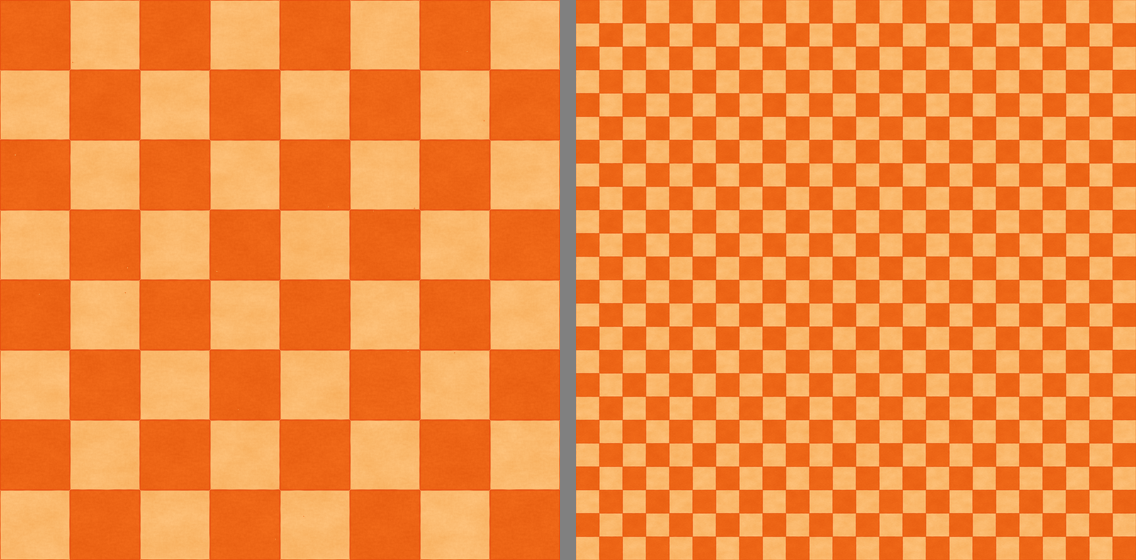
Left: one tile. Right: repeated 3 by 3.
A Shadertoy shader for this pattern:

```glsl
#define CELLS 8.0
#define LINE_HALF 0.0011
#define RIM_WIDTH 0.0014
#define MOTTLE 0.9
#define GRAIN 0.8
#define SPECK_CHANCE 0.05
#define ORANGE vec3(0.930, 0.395, 0.085)
#define PALE vec3(0.983, 0.722, 0.422)
#define LINE_RED vec3(0.905, 0.275, 0.045)
#define RIM_LIGHT vec3(0.995, 0.800, 0.490)

// Integer hash: two values in 0..1 per lattice point
vec2 hash2(vec2 p, float seed) {
    uvec3 v = uvec3(ivec3(p.x, p.y, seed)) * 1664525u + 1013904223u;
    v.x += v.y * v.z; v.y += v.z * v.x; v.z += v.x * v.y;
    v ^= v >> 16u;
    v.x += v.y * v.z; v.y += v.z * v.x;
    return vec2(v.xy & 65535u) / 65535.0;
}

float cornerGradient(vec2 lattice, vec2 offset, vec2 period, float seed) {
    float angle = 6.2832 * hash2(mod(lattice, period), seed).x;
    return dot(vec2(cos(angle), sin(angle)), offset);
}

// Gradient noise that wraps over the unit canvas
float gradientNoise(vec2 uv, vec2 period, float seed) {
    vec2 p = uv * period;
    vec2 i = floor(p), f = p - i;
    vec2 w = f * f * f * (f * (f * 6.0 - 15.0) + 10.0);
    vec2 e = vec2(0.0, 1.0);
    float a = cornerGradient(i, f, period, seed);
    float b = cornerGradient(i + e.yx, f - e.yx, period, seed);
    float c = cornerGradient(i + e.xy, f - e.xy, period, seed);
    float d = cornerGradient(i + e.yy, f - e.yy, period, seed);
    return mix(mix(a, b, w.x), mix(c, d, w.x), w.y);
}

// Cloudy stains in four octaves
float mottling(vec2 uv) {
    float sum = 0.0, gain = 0.5, freq = 14.0;
    for (int k = 0; k < 4; k++) {
        sum += gain * gradientNoise(uv, vec2(freq, freq * 1.5), float(k + 1));
        gain *= 0.6;
        freq *= 2.0;
    }
    return sum;
}

// Paper tooth plus short horizontal fibres
float paperGrain(vec2 uv) {
    return 0.5 * gradientNoise(uv, vec2(230.0), 11.0)
         + 0.4 * gradientNoise(uv, vec2(90.0, 210.0), 12.0)
         + 0.3 * gradientNoise(uv, vec2(390.0), 13.0);
}

// Rare pinprick flecks kept inside their grid boxes
float flecks(vec2 uv, float px) {
    const float boxes = 20.0;
    vec2 box = floor(uv * boxes);
    vec2 pick = hash2(box, 21.0);
    vec2 center = (box + 0.15 + 0.7 * hash2(box, 22.0)) / boxes;
    float radius = mix(0.0006, 0.0014, pick.y);
    float cover = clamp((radius - length(uv - center)) / px + 0.5, 0.0, 1.0);
    return cover * step(pick.x, SPECK_CHANCE);
}

void mainImage(out vec4 fragColor, in vec2 fragCoord) {
    vec2 uv = fragCoord / iResolution.xy;
    float px = 1.0 / min(iResolution.x, iResolution.y);

    // Signed distance to the grid lines, positive in even columns and rows
    vec2 edge = (0.5 - abs(mod(uv * CELLS + 0.5, 2.0) - 1.0)) / CELLS;
    vec2 side = clamp(edge / px, -0.5, 0.5);
    float pale = 0.5 + 2.0 * side.x * side.y;
    float dist = min(abs(edge.x), abs(edge.y));

    // Surface wear, stronger on the pale squares
    float stain = mottling(uv) * MOTTLE;
    float grain = paperGrain(uv) * GRAIN;
    float tone = hash2(floor(uv * CELLS), 31.0).x - 0.5;
    vec3 paleColor = PALE + vec3(0.025, 0.075, 0.120) * stain
                   + vec3(0.020, 0.045, 0.055) * grain + vec3(0.002, 0.008, 0.012) * tone;
    vec3 orangeColor = ORANGE + vec3(0.035, 0.045, 0.030) * stain
                     + vec3(0.045, 0.045, 0.035) * grain + vec3(0.006, 0.010, 0.006) * tone;

    // Light rim just inside each pale square
    float rim = clamp((LINE_HALF + RIM_WIDTH - dist) / px + 0.5, 0.0, 1.0);
    paleColor = mix(paleColor, RIM_LIGHT, rim * (0.75 + 0.5 * stain));

    // Flecks: light on orange, rusty on pale
    float fleck = flecks(uv, px);
    orangeColor = mix(orangeColor, PALE, 0.6 * fleck);
    paleColor = mix(paleColor, ORANGE, 0.5 * fleck);
    vec3 color = mix(orangeColor, paleColor, pale);

    // Thin red joints, slightly uneven in ink
    float joint = clamp((LINE_HALF - dist) / px + 0.5, 0.0, 1.0);
    float ink = clamp(0.92 + 0.5 * gradientNoise(uv, vec2(60.0), 41.0), 0.0, 1.0);
    color = mix(color, LINE_RED, joint * ink);

    fragColor = vec4(clamp(color, 0.0, 1.0), 1.0);
}
```
